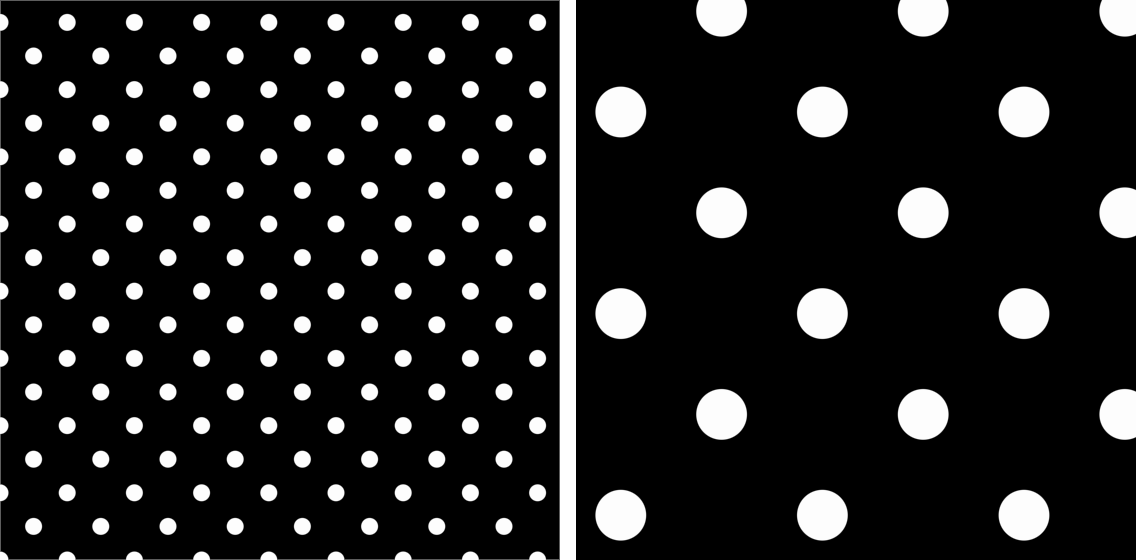
Left: the whole. Right: its middle third, enlarged.
Reproduce this pattern procedurally as a Shadertoy shader.

```glsl
// White polka dots in staggered rows on black, with a hairline grey edge.

// Signed distance to the nearest dot of a square lattice, in canvas units.
float latticeDots(vec2 p, float spacing, float radius) {
    vec2 toCentre = (fract(p / spacing + 0.5) - 0.5) * spacing;
    return length(toCentre) - radius;
}

void mainImage(out vec4 fragColor, in vec2 fragCoord) {
    vec2 p = fragCoord / iResolution.y;
    vec2 size = iResolution.xy / iResolution.y;
    float pixel = 1.0 / iResolution.y;

    // Two lattices, the second shifted by half a cell, make the stagger
    float dots = min(latticeDots(p, 0.12, 0.0151),
                     latticeDots(p - 0.06, 0.12, 0.0151));
    float dotMask = smoothstep(0.8 * pixel, -0.8 * pixel, dots);
    vec3 colour = mix(vec3(0.0), vec3(0.992), dotMask);

    // Hairline around the canvas
    vec2 inset = min(p, size - p);
    float edge = min(inset.x, inset.y) - 0.0013;
    float edgeMask = clamp(0.5 - edge / pixel, 0.0, 1.0);
    colour = mix(colour, max(colour, vec3(0.5)), edgeMask);

    fragColor = vec4(colour, 1.0);
}
```
